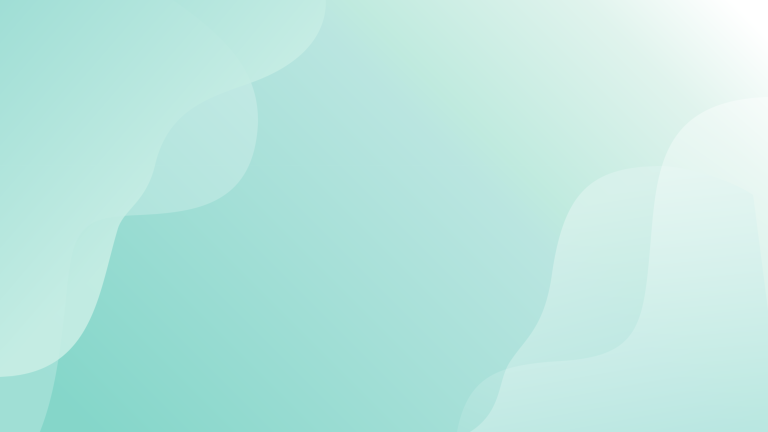
This background is drawn by a WebGL 1 fragment shader. Its source:

```glsl
precision highp float;

uniform vec2 u_resolution;

#define DEEP vec3(0.52, 0.84, 0.79)
#define AQUA vec3(0.73, 0.90, 0.88)
#define MINT vec3(0.75, 0.918, 0.872)
#define PALE vec3(0.88, 0.955, 0.93)
#define LEFT_DARK vec3(0.61, 0.865, 0.83)
#define LEFT_LIGHT vec3(0.79, 0.935, 0.90)
#define RIGHT_LIGHT vec3(0.86, 0.95, 0.93)
#define RIGHT_DARK vec3(0.68, 0.89, 0.865)
#define LEFT_OPACITY 0.86
#define RIGHT_OPACITY 0.75
#define LEFT_VEIL 0.22
#define RIGHT_VEIL vec2(0.10, 0.40)

// Signed distance to a cubic curve that rises in y; positive on its right
float edge(vec2 p, vec2 a, vec2 b, vec2 c, vec2 d) {
  vec2 k1 = 3.0 * (b - a);
  vec2 k2 = 3.0 * (a - 2.0 * b + c);
  vec2 k3 = d - a + 3.0 * (b - c);
  float t = 0.5;
  float stride = 0.25;
  for (int i = 0; i < 18; i++) {
    float y = a.y + t * (k1.y + t * (k2.y + t * k3.y));
    t += y < p.y ? stride : -stride;
    stride *= 0.5;
  }
  vec2 offset = p - (a + t * (k1 + t * (k2 + t * k3)));
  vec2 tangent = normalize(k1 + t * (2.0 * k2 + 3.0 * t * k3));
  return tangent.y * offset.x - tangent.x * offset.y;
}

float leftWave(vec2 p) {
  if (p.y < 4.25) return edge(p, vec2(0.0, 1.15), vec2(1.95, 1.2), vec2(2.05, 2.9), vec2(2.46, 4.25));
  if (p.y < 5.56) return edge(p, vec2(2.46, 4.25), vec2(2.6, 4.65), vec2(3.05, 4.8), vec2(3.23, 5.56));
  if (p.y < 7.27) return edge(p, vec2(3.23, 5.56), vec2(3.5, 6.7), vec2(4.3, 6.95), vec2(5.21, 7.27));
  return edge(p, vec2(5.21, 7.27), vec2(6.2, 7.62), vec2(6.8, 8.2), vec2(6.79, 9.0));
}

float leftVeil(vec2 p) {
  if (p.y < 2.54) return edge(p, vec2(0.83, 0.0), vec2(1.15, 0.8), vec2(1.25, 1.7), vec2(1.35, 2.54));
  if (p.y < 4.51) return edge(p, vec2(1.35, 2.54), vec2(1.5, 4.1), vec2(1.55, 4.45), vec2(2.7, 4.51));
  if (p.y < 6.46) return edge(p, vec2(2.7, 4.51), vec2(3.9, 4.57), vec2(5.3, 4.6), vec2(5.375, 6.46));
  return edge(p, vec2(5.375, 6.46), vec2(5.38, 7.4), vec2(4.9, 8.1), vec2(3.6, 9.0));
}

float rightVeil(vec2 p) {
  if (p.y < 1.48) return edge(p, vec2(9.52, 0.0), vec2(9.75, 1.2), vec2(10.4, 1.4), vec2(11.7, 1.48));
  if (p.y < 3.8) return edge(p, vec2(11.7, 1.48), vec2(13.3, 1.58), vec2(13.4, 2.2), vec2(13.54, 3.8));
  return edge(p, vec2(13.54, 3.8), vec2(13.68, 5.4), vec2(13.7, 6.9), vec2(16.0, 6.98));
}

float rightWave(vec2 p) {
  // Straight flank on the right, rounded shoulder above it
  float flank = dot(p - vec2(15.69, 4.94), normalize(vec2(2.4, 0.31)));
  if (p.y > 4.94) flank = edge(p, vec2(15.69, 4.94), vec2(15.3, 5.2), vec2(14.5, 5.5), vec2(13.8, 5.54));
  float body;
  if (p.y < 1.5) body = edge(p, vec2(9.79, 0.0), vec2(10.5, 0.45), vec2(10.35, 1.1), vec2(10.65, 1.5));
  else if (p.y < 3.3) body = edge(p, vec2(10.65, 1.5), vec2(10.95, 1.95), vec2(11.35, 2.2), vec2(11.5, 3.3));
  else body = edge(p, vec2(11.5, 3.3), vec2(11.75, 5.0), vec2(12.3, 5.54), vec2(13.8, 5.54));
  return min(body, -flank);
}

float ramp(float lo, float hi, float x) {
  return clamp((x - lo) / (hi - lo), 0.0, 1.0);
}

vec3 backdrop(float s) {
  vec3 color = mix(DEEP, AQUA, ramp(0.08, 0.61, s));
  color = mix(color, MINT, ramp(0.61, 0.65, s));
  color = mix(color, PALE, ramp(0.65, 0.85, s));
  return mix(color, vec3(1.0), ramp(0.85, 0.97, s));
}

void main() {
  // The canvas spans 16 by 9 units
  vec2 p = gl_FragCoord.xy / u_resolution * vec2(16.0, 9.0);
  float soft = 6.5 / u_resolution.y;
  vec3 color = backdrop((p.x + p.y) / 25.0);

  // Left layers
  float veil = smoothstep(-soft, soft, -leftVeil(p));
  color = mix(color, vec3(1.0), veil * LEFT_VEIL);
  float wave = smoothstep(-soft, soft, -leftWave(p));
  vec3 fill = mix(LEFT_DARK, LEFT_LIGHT, ramp(0.0, 7.7, p.x + 9.0 - p.y));
  color = mix(color, fill, wave * LEFT_OPACITY);

  // Right layers
  wave = smoothstep(-soft, soft, rightWave(p));
  fill = mix(RIGHT_LIGHT, RIGHT_DARK, ramp(10.4, 16.7, 0.5 * p.x + 9.0 - p.y));
  color = mix(color, fill, wave * RIGHT_OPACITY);
  veil = smoothstep(-soft, soft, rightVeil(p));
  color = mix(color, vec3(1.0), veil * mix(RIGHT_VEIL.x, RIGHT_VEIL.y, p.y / 7.0));

  gl_FragColor = vec4(color, 1.0);
}
```
